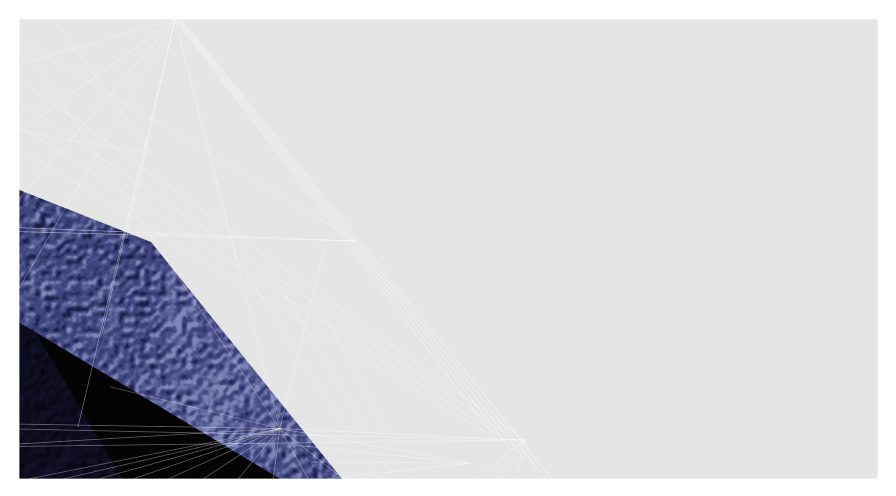
Reproduce this background procedurally as a WebGL 2 fragment shader.

```glsl
#version 300 es
precision highp float;
// A pale framed panel with a grainy blue facet and a dark wedge at lower left,
// crossed by fine white threads. Facets are half-plane tests, the grain is
// embossed value noise, and the threads are fans of evenly spread segments.

uniform vec2 u_resolution;
out vec4 outColor;

const float ASPECT = 1.803;
const vec2 PANEL_MIN = vec2(0.039, 0.035);
const vec2 PANEL_MAX = vec2(1.766, 0.961);
const vec3 FRAME = vec3(1.0);
const vec3 PANEL = vec3(0.898);
const vec3 BLUE_DARK = vec3(0.11, 0.13, 0.29);
const vec3 BLUE_MID = vec3(0.25, 0.27, 0.50);
const vec3 BLUE_LIGHT = vec3(0.50, 0.53, 0.72);
const vec3 BLACK = vec3(0.015, 0.015, 0.02);
const vec3 NAVY = vec3(0.05, 0.05, 0.12);

// Corners of the facets
const vec2 FACET_LEFT = vec2(0.039, 0.617);
const vec2 FACET_PEAK = vec2(0.304, 0.512);
const vec2 FACET_TOE = vec2(0.688, 0.035);
const vec2 WEDGE_LEFT = vec2(0.039, 0.350);
const vec2 WEDGE_TOE = vec2(0.563, 0.035);
const vec2 NAVY_TOP = vec2(0.075, 0.324);
const vec2 NAVY_TOE = vec2(0.246, 0.035);

// Points where threads meet
const vec2 APEX = vec2(0.352, 0.961);
const vec2 ELBOW = vec2(0.716, 0.514);
const vec2 KNOT = vec2(0.563, 0.136);
const vec2 CORNER = vec2(1.056, 0.113);
const vec2 SPUR = vec2(0.946, 0.066);

const float GRAIN_SCALE = 95.0;
const float THREAD_HALF_WIDTH = 0.0007;
const float THREAD_ALPHA = 0.58;

float px; // one pixel in canvas heights

float hash(vec2 p) {
  return fract(sin(dot(p, vec2(127.1, 311.7))) * 43758.5453);
}

float noise(vec2 p) {
  vec2 i = floor(p), f = fract(p);
  f = f * f * (3.0 - 2.0 * f);
  return mix(mix(hash(i), hash(i + vec2(1, 0)), f.x),
             mix(hash(i + vec2(0, 1)), hash(i + vec2(1, 1)), f.x), f.y);
}

// Smooth coverage of the area to the right of the line a to b
float rightOf(vec2 p, vec2 a, vec2 b) {
  vec2 d = normalize(b - a);
  return clamp(0.5 + dot(p - a, vec2(d.y, -d.x)) / px, 0.0, 1.0);
}

float thread(vec2 p, vec2 a, vec2 b) {
  vec2 pa = p - a, ba = b - a;
  float d = length(pa - ba * clamp(dot(pa, ba) / dot(ba, ba), 0.0, 1.0));
  return clamp(0.5 + (THREAD_HALF_WIDTH - d) / px, 0.0, 1.0);
}

// Screens n threads, with starts spread over a0..a1 and ends over b0..b1
void fan(inout float light, vec2 p, vec2 a0, vec2 a1, vec2 b0, vec2 b1, int n, float gain) {
  for (int i = 0; i < n; i++) {
    float t = float(i) / float(max(n - 1, 1));
    light = 1.0 - (1.0 - light) * (1.0 - gain * THREAD_ALPHA * thread(p, mix(a0, a1, t), mix(b0, b1, t)));
  }
}

float threads(vec2 p) {
  float l = 0.0;
  // From the apex: outer slope, left edge and steep drops
  fan(l, p, APEX, APEX + vec2(0.012, 0.0), vec2(1.00, 0.113), vec2(1.11, 0.035), 5, 0.9);
  fan(l, p, APEX, APEX, vec2(0.039, 0.87), vec2(0.039, 0.60), 3, 0.7);
  fan(l, p, APEX, APEX, vec2(0.157, 0.14), vec2(0.255, 0.52), 3, 0.7);
  fan(l, p, APEX, APEX, vec2(0.480, 0.46), vec2(0.563, 0.136), 2, 0.5);
  // Long descents from the upper left
  fan(l, p, vec2(0.039, 0.92), vec2(0.11, 0.961), ELBOW, vec2(0.305, 0.69), 2, 0.6);
  fan(l, p, vec2(0.039, 0.84), vec2(0.039, 0.70), CORNER, vec2(0.99, 0.12), 4, 0.6);
  fan(l, p, vec2(0.039, 0.735), vec2(0.039, 0.42), vec2(0.305, 0.69), APEX, 2, 0.6);
  fan(l, p, vec2(0.47, 0.49), vec2(0.65, 0.37), vec2(0.76, 0.035), vec2(0.83, 0.035), 3, 0.5);
  // Level threads through the elbow
  fan(l, p, vec2(0.039, 0.541), vec2(0.039, 0.533), ELBOW, ELBOW, 2, 0.9);
  // Knot: floor spokes, left edge and upward strands
  fan(l, p, KNOT, KNOT, vec2(0.06, 0.035), vec2(0.69, 0.035), 10, 0.65);
  fan(l, p, KNOT, KNOT, vec2(0.039, 0.145), vec2(0.039, 0.105), 2, 0.7);
  fan(l, p, KNOT, KNOT, vec2(0.039, 0.92), vec2(0.222, 0.22), 2, 0.55);
  fan(l, p, KNOT, KNOT, vec2(0.655, 0.51), CORNER, 2, 0.7);
  // Lower right corner and its spur
  fan(l, p, CORNER, CORNER, vec2(0.039, 0.135), vec2(0.039, 0.10), 2, 0.7);
  fan(l, p, CORNER, CORNER, vec2(0.96, 0.035), vec2(1.08, 0.035), 4, 0.6);
  fan(l, p, SPUR, SPUR, KNOT, vec2(0.66, 0.035), 4, 0.7);
  return l;
}

void main() {
  vec2 p = gl_FragCoord.xy / u_resolution * vec2(ASPECT, 1.0);
  px = 1.0 / u_resolution.y;

  // Embossed grain, lighter toward the lower right of the facet
  vec2 g = p * GRAIN_SCALE;
  float relief = noise(g) - noise(g + vec2(0.6, -0.6)) + 0.35 * (noise(g * 2.1) - 0.5);
  float glow = exp(-12.0 * dot(p - vec2(0.46, 0.22), p - vec2(0.46, 0.22)));
  float tone = 0.44 + 0.75 * relief + 0.24 * glow + 0.25 * (noise(p * 14.0) - 0.5);
  vec3 blue = mix(BLUE_DARK, BLUE_MID, smoothstep(0.0, 0.45, tone));
  blue = mix(blue, BLUE_LIGHT, smoothstep(0.4, 1.0, tone));

  // Stack the facets
  float facet = rightOf(p, FACET_LEFT, FACET_PEAK) * rightOf(p, FACET_PEAK, FACET_TOE);
  vec3 wedge = mix(BLACK, NAVY * (1.0 + 0.7 * relief), rightOf(p, NAVY_TOP, NAVY_TOE));
  vec3 color = mix(PANEL, blue, facet);
  color = mix(color, wedge, rightOf(p, WEDGE_LEFT, WEDGE_TOE));
  color = mix(color, vec3(1.0), threads(p));

  // Clip to the panel inside the frame
  vec2 inset = clamp(0.5 + min(p - PANEL_MIN, PANEL_MAX - p) / px, 0.0, 1.0);
  outColor = vec4(mix(FRAME, color, inset.x * inset.y), 1.0);
}
```
